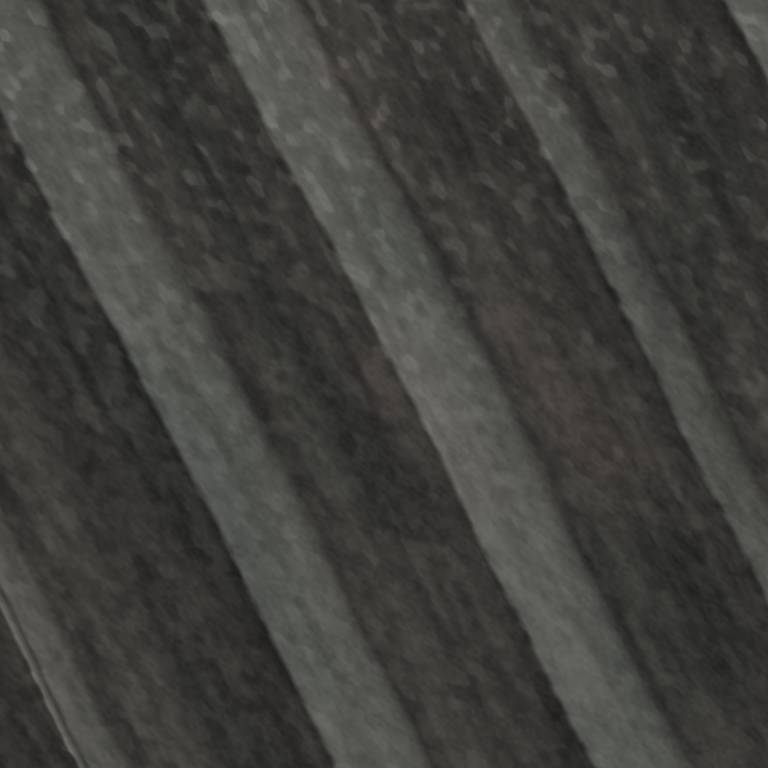
Write a three.js fragment shader that draws this texture.

```glsl
varying vec2 vUv;

// Layout, in canvas units
const float SLANT = 0.51;
const float PERIOD = 0.337;
const float FIRST_RIDGE = -0.075;
const float RIDGE_WIDTH = 0.113;
const float WIDTH_SWING = 0.038;
const float LEFT_SOFTNESS = 0.011;
const float RIGHT_SOFTNESS = 0.020;

// Grey levels
const float RIDGE_WIDE = 0.343;
const float RIDGE_NARROW = 0.310;
const float VALLEY_NEAR = 0.240;
const float VALLEY_FAR = 0.212;
const float SHADOW_DEPTH = 0.035;
const float GROOVE_DEPTH = 0.050;
const float SEAM_DEPTH = 0.034;

// Surface texture strengths
const float BROAD = 0.045;
const float STREAK = 0.050;
const float MOTTLE = 0.060;
const float GRAIN = 0.035;

const vec3 VALLEY_TINT = vec3(1.015, 0.99, 0.94);
const vec3 RIDGE_TINT = vec3(0.99, 1.0, 0.95);

vec3 hash3(vec2 p) {
  vec3 q = vec3(dot(p, vec2(127.1, 311.7)),
                dot(p, vec2(269.5, 183.3)),
                dot(p, vec2(419.2, 371.9)));
  return fract(sin(q) * 43758.545);
}

// Smooth cellular noise: random cell values blended by distance, centred on 0
float cellular(vec2 p) {
  vec2 cell = floor(p);
  vec2 f = fract(p);
  float total = 0.0;
  float weights = 0.0;
  for (int j = -1; j <= 1; j++) {
    for (int i = -1; i <= 1; i++) {
      vec2 offset = vec2(float(i), float(j));
      vec3 h = hash3(cell + offset);
      vec2 d = offset + 0.15 + 0.7 * h.xy - f;
      float w = exp(-5.0 * dot(d, d));
      total += w * h.z;
      weights += w;
    }
  }
  return total / weights - 0.5;
}

float bump(float x, float width) {
  return exp(-x * x / (width * width));
}

void main() {
  // Slanted frame: across the ridges and along them
  float along = (1.0 - vUv.y) * 1.12;
  float across = vUv.x - SLANT * (1.0 - vUv.y);
  vec2 frame = vec2(across, along);

  float broad = cellular(frame * vec2(9.0, 4.0) + 3.0);
  float streak = cellular(frame * vec2(62.0, 8.0) + 17.0);
  float mottle = cellular(frame * vec2(75.0, 52.0) + 41.0);
  float grain = cellular(frame * vec2(190.0, 150.0) + 73.0);

  // Wavering edges
  float wave = 0.0035 * sin(along * 7.0 + across * 4.0)
             + 0.0015 * sin(along * 23.0 + across * 9.0);
  float u = across + wave + 0.003 * mottle;

  // Ridge cell: its index, and distances from its two edges
  float index = floor((u - FIRST_RIDGE) / PERIOD);
  float fromLeft = u - FIRST_RIDGE - index * PERIOD;
  float swing = cos((index - 0.5) * 2.1);
  float narrow = 1.0 - smoothstep(-0.8, 0.3, swing);
  float width = RIDGE_WIDTH + WIDTH_SWING * swing;
  float fromRight = fromLeft - width + 0.010 * streak;

  float ridge = smoothstep(0.0, LEFT_SOFTNESS, fromLeft)
              * (1.0 - smoothstep(-RIGHT_SOFTNESS, 0.004, fromRight));

  // Ridge face: bright left side, worn strip along the right
  float face = mix(RIDGE_WIDE, RIDGE_NARROW, narrow);
  face += 0.014 * bump(fromLeft - 0.014, 0.018);
  face -= 0.035 * smoothstep(-0.045, -0.008, fromRight + 0.03 * streak);

  // Valley floor: groove, central seam, shadow beneath the next ridge
  float q = fromLeft < 0.5 * width ? 1.0
          : clamp(fromRight / (PERIOD - width), 0.0, 1.0);
  float toEdge = min(fromLeft, PERIOD - fromLeft);
  float ragged = 0.8 + 1.2 * streak;
  float valley = mix(VALLEY_NEAR, VALLEY_FAR, smoothstep(0.1, 0.8, q));
  valley -= SHADOW_DEPTH * exp(-toEdge / 0.018);
  valley -= GROOVE_DEPTH * bump(fromRight - 0.006, 0.009 + 0.014 * narrow)
          * mix(ragged, 0.9, narrow);
  valley -= SEAM_DEPTH * bump(q - 0.5 + 0.05 * streak, 0.07) * ragged;
  valley -= 0.5 * SEAM_DEPTH * bump(q - 0.77, 0.04) * ragged;

  float tone = mix(valley, face, ridge);

  // Thin bright crest beside a dark crack, at the lower left
  float crest = narrow * (1.0 - smoothstep(0.12, 0.2, vUv.x));
  tone += 0.09 * crest * bump(fromLeft - 0.006, 0.003);
  tone -= 0.09 * crest * bump(fromLeft - 0.016, 0.004);

  // Stone texture, with pale flecks scattered in the upper part
  tone += BROAD * broad + STREAK * streak + MOTTLE * mottle + GRAIN * grain;
  tone += 0.05 * smoothstep(0.16, 0.4, mottle) * smoothstep(0.3, 1.0, vUv.y);

  vec3 tint = mix(VALLEY_TINT, RIDGE_TINT, ridge);
  tint.r += 0.05 * broad;
  gl_FragColor = vec4(tone * tint, 1.0);
}
```
